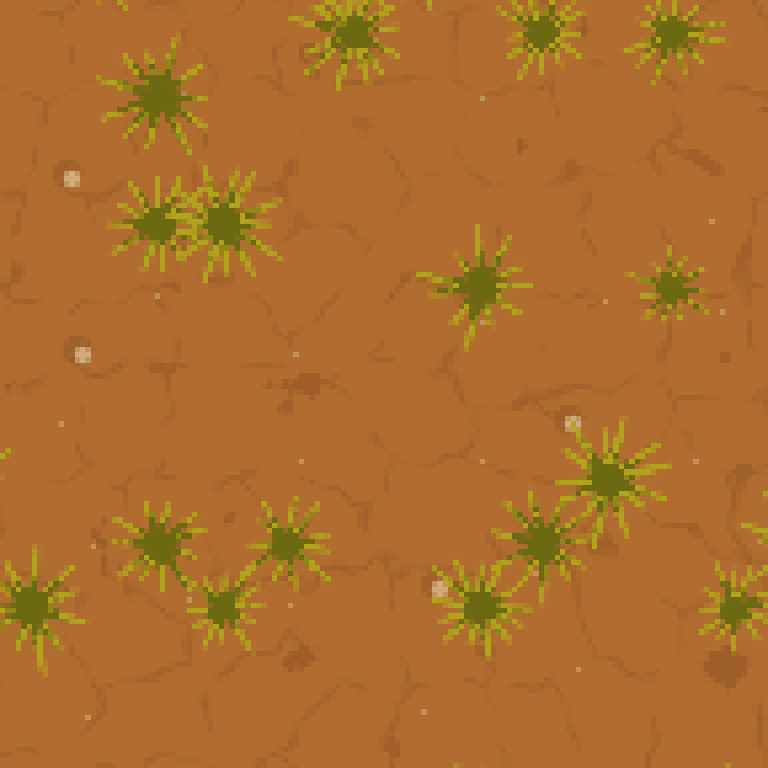
Write a Shadertoy shader that draws this texture.

```glsl
// Dry orange ground in chunky square cells, with broken cracks, dark stains,
// pale pebbles and spiky green tufts. Cracks are warped Voronoi borders;
// each tuft is a ring of tapered blades placed on a jittered block grid.

const float CELLS = 144.0;   // chunky cells across the canvas

const vec3 SOIL   = vec3(0.695, 0.425, 0.185);
const vec3 CRACK  = vec3(0.605, 0.362, 0.158);
const vec3 PEBBLE = vec3(0.82, 0.67, 0.47);
const vec3 LEAF_DARK = vec3(0.42, 0.41, 0.065);
const vec3 LEAF_MID  = vec3(0.56, 0.53, 0.09);
const vec3 LEAF_TIP  = vec3(0.70, 0.64, 0.11);

vec2 hash2(vec2 p) {
    vec3 q = fract(p.xyx * vec3(0.1031, 0.1030, 0.0973));
    q += dot(q, q.yzx + 33.33);
    return fract((q.xx + q.yz) * q.zy);
}

float gradientDot(vec2 corner, vec2 offset) {
    float a = 6.2832 * hash2(corner + 71.0).x;
    return dot(vec2(cos(a), sin(a)), offset);
}

float gradientNoise(vec2 p) {
    vec2 i = floor(p), f = fract(p);
    vec2 u = f * f * f * (f * (f * 6.0 - 15.0) + 10.0);
    vec2 e = vec2(1, 0);
    return mix(mix(gradientDot(i, f), gradientDot(i + e, f - e), u.x),
               mix(gradientDot(i + e.yx, f - e.yx), gradientDot(i + 1.0, f - 1.0), u.x), u.y);
}

// Distance to the border between the two nearest Voronoi sites
float borderDistance(vec2 p) {
    vec2 near1 = vec2(9), near2 = vec2(9);
    for (int y = -1; y <= 1; y++)
    for (int x = -1; x <= 1; x++) {
        vec2 tile = floor(p) + vec2(x, y);
        vec2 site = tile + 0.1 + 0.8 * hash2(tile + 19.0) - p;
        if (dot(site, site) < dot(near1, near1)) { near2 = near1; near1 = site; }
        else if (dot(site, site) < dot(near2, near2)) near2 = site;
    }
    return 0.5 * (dot(near2, near2) - dot(near1, near1)) / length(near2 - near1);
}

vec3 ground(vec2 p) {
    // Cracks fade in and out and swell into stains
    vec2 warp = vec2(gradientNoise(p / 7.0), gradientNoise(p / 7.0 + 40.0));
    float border = 18.0 * borderDistance((p + 3.5 * warp) / 18.0);
    float swell = 2.2 * smoothstep(0.28, 0.55, gradientNoise(p / 9.0 + 13.0));
    float visible = smoothstep(-0.22, 0.18, gradientNoise(p / 8.0 + 87.0));
    float crack = 0.75 * visible * clamp(0.95 + swell - border, 0.0, 1.0);
    float grain = 0.12 * gradientNoise(p / 2.3);
    float stain = smoothstep(0.46, 0.52, gradientNoise(p / 13.0 + 5.0) + grain);
    vec3 color = mix(SOIL, CRACK, max(crack, 0.9 * stain));

    // At most one pebble per tile, mostly specks
    vec2 tile = floor(p / 24.0);
    vec2 kind = hash2(tile + 151.0);
    vec2 center = floor(24.0 * (tile + 0.2 + 0.6 * hash2(tile + 33.0))) + 0.5;
    if (kind.x < 0.6) {
        bool large = kind.y > 0.78;
        float r = length(p - center);
        float shade = length(p - center - vec2(-0.8, 0.8));
        if (large) color = mix(color, CRACK, 0.8 * clamp(3.2 - shade, 0.0, 1.0));
        float body = clamp((large ? 2.1 : 0.6) - r, 0.0, 1.0);
        color = mix(color, PEBBLE, body);
    }
    return color;
}

// Colour and coverage of one tuft, q measured from its centre
vec4 tuft(vec2 q, vec2 seed, float fleck) {
    vec2 h = hash2(seed + 211.0);
    float reach = mix(8.8, 13.5, h.x);
    float r = length(q);
    if (r > reach + 1.0) return vec4(0);

    float count = 11.0 + floor(3.0 * h.y);
    float cover = 0.0, tone = 0.0;
    for (float k = 0.0; k < count; k++) {
        vec2 j = hash2(seed + vec2(3.7 * k + 11.0, 5.1));
        float a = 6.2832 * (k + 0.55 * j.x) / count + 6.0 * h.x;
        vec2 dir = vec2(cos(a), sin(a));
        float along = dot(q, dir), across = dot(q, vec2(-dir.y, dir.x));
        float len = reach * mix(0.62, 1.0, j.y);
        float t = along / len;
        float width = mix(0.95, 0.32, t) * reach / 11.0;
        float blade = clamp(width + 0.5 - abs(across), 0.0, 1.0)
                    * clamp(len - along + 0.5, 0.0, 1.0) * step(0.0, along);
        if (blade > cover) {
            cover = blade;
            tone = t + 0.12 * sign(across) + 0.3 * (j.x - 0.5);
        }
    }
    // Solid dark heart, flecked where the blades part
    float heart = clamp(0.21 * reach - r + 0.5, 0.0, 1.0);
    tone += 0.35 * (fleck - 0.5) + 0.25 * (h.y - 0.5) - heart;
    vec3 color = tone < 0.40 ? LEAF_DARK : tone < 0.54 ? LEAF_MID : LEAF_TIP;
    return vec4(color, smoothstep(0.12, 0.85, max(cover, heart)));
}

void mainImage(out vec4 fragColor, in vec2 fragCoord) {
    vec2 p = floor(fragCoord / iResolution.y * CELLS) + 0.5;
    vec3 color = ground(p);

    // One tuft per block of 3 by 3 planting squares, each 12 cells wide
    for (int y = -1; y <= 1; y++)
    for (int x = -1; x <= 1; x++) {
        vec2 block = floor(p / 36.0) + vec2(x, y);
        vec2 square = 3.0 * block + floor(3.0 * hash2(block + 57.0));
        vec4 leaf = tuft(p - 12.0 * (square + 0.5), square, hash2(p + 301.0).x);
        color = mix(color, leaf.rgb, leaf.a);
    }
    fragColor = vec4(color, 1.0);
}
```
